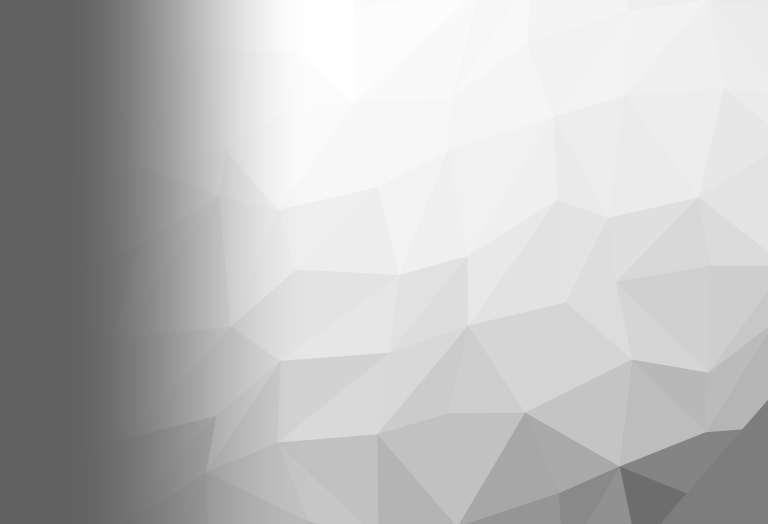
This background is drawn by a Shadertoy shader. Its source:

```glsl
// Pale low-poly backdrop that darkens to the lower right, under a dark left band.
// A sheared, jittered grid is split into triangles; each one takes a flat grey
// from a smooth tone field, and the band is blended over the mesh.

float hash(vec2 p) {
    return fract(sin(dot(p, vec2(127.1, 311.7))) * 43758.5453);
}

// Mesh vertex in canvas heights; rows climb towards the right.
vec2 vertex(vec2 id) {
    vec2 jitter = vec2(hash(id), hash(id + 37.0)) - 0.5;
    vec2 v = (id + 0.58 * jitter) * vec2(0.16, 0.165) + vec2(0.08, -0.02);
    return v + vec2(0.0, 0.25 * v.x);
}

// Signed distance to the line a-b, positive on its left.
float edgeDistance(vec2 p, vec2 a, vec2 b) {
    vec2 e = normalize(b - a);
    return e.x * (p.y - a.y) - e.y * (p.x - a.x);
}

// Tone of a facet centred at c, with a small random change.
float facetTone(vec2 c, float aspect, float rnd) {
    float u = clamp(c.x / aspect, 0.0, 1.0);
    float t = clamp(1.0 - c.y, 0.0, 1.0);
    float depth = 0.13 * max(u - 0.45, 0.0) + 0.28 * t * t + 0.5 * pow(u * t, 5.0);
    return 1.0 - depth * (0.85 + 0.3 * rnd) - 0.008 * rnd;
}

// Adds one counter-clockwise triangle: x sums weighted tone, y sums coverage.
void addFacet(inout vec2 sum, vec2 p, vec2 a, vec2 b, vec2 c, float aspect, float px) {
    float d = min(edgeDistance(p, a, b), min(edgeDistance(p, b, c), edgeDistance(p, c, a)));
    float cover = clamp(0.5 + d / px, 0.0, 1.0);
    vec2 centre = (a + b + c) / 3.0;
    sum += cover * vec2(facetTone(centre, aspect, hash(centre)), 1.0);
}

void mainImage(out vec4 fragColor, in vec2 fragCoord) {
    float px = 1.0 / iResolution.y;
    float aspect = iResolution.x * px;
    vec2 p = fragCoord * px;

    // Triangles of the nearby cells, each split along a random diagonal
    vec2 cell = floor((vec2(p.x, p.y - 0.25 * p.x) - vec2(0.08, -0.02)) / vec2(0.16, 0.165));
    vec2 sum = vec2(0.0);
    for (int j = -1; j <= 1; j++) {
        for (int i = -1; i <= 1; i++) {
            vec2 id = cell + vec2(i, j);
            vec2 a = vertex(id);
            vec2 b = vertex(id + vec2(1.0, 0.0));
            vec2 c = vertex(id + vec2(1.0, 1.0));
            vec2 d = vertex(id + vec2(0.0, 1.0));
            if (hash(id + 91.0) < 0.5) {
                addFacet(sum, p, a, b, c, aspect, px);
                addFacet(sum, p, a, c, d, aspect, px);
            } else {
                addFacet(sum, p, a, b, d, aspect, px);
                addFacet(sum, p, b, c, d, aspect, px);
            }
        }
    }
    float tone = sum.y > 0.001 ? sum.x / sum.y : facetTone(p, aspect, 0.5);

    // Flat dark facet in the lower right corner
    float corner = dot(p - vec2(aspect - 0.206, 0.0), vec2(0.755, -0.656));
    tone = mix(tone, 0.49, clamp(0.5 + corner / px, 0.0, 1.0));

    // Soft dark band on the left
    tone = mix(0.38, tone, smoothstep(0.078, 0.404, p.x / aspect));

    fragColor = vec4(vec3(tone), 1.0);
}
```
